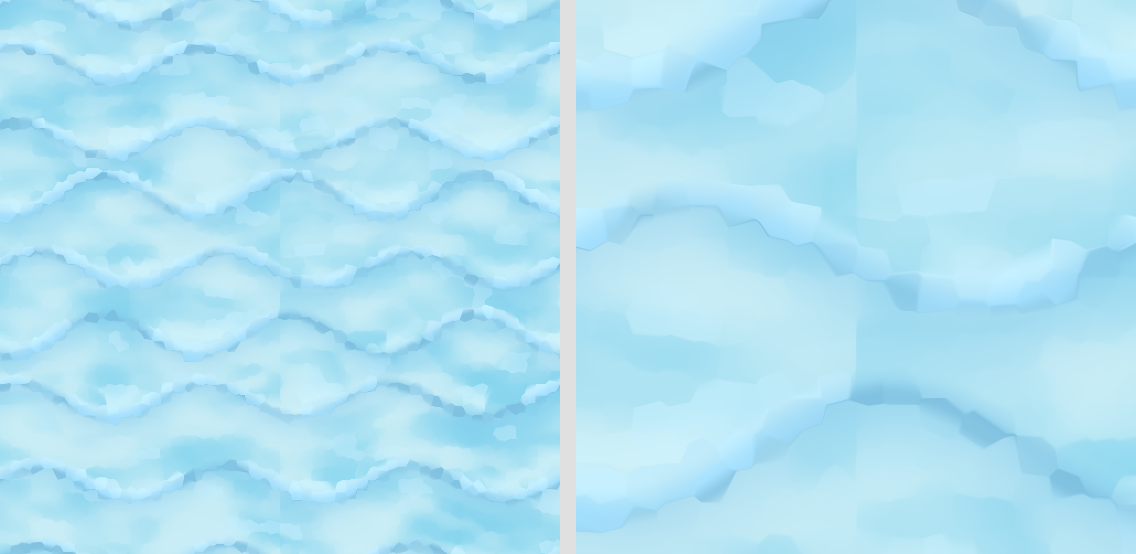
Left: the whole. Right: its middle third, enlarged.
Give the GLSL for this pattern, as a WebGL 2 fragment shader.

```glsl
#version 300 es
precision highp float;
// Rows of scalloped waves in pale watercolour blues: soft cellular washes,
// a shadow under every wave line, and broken, lumpy foam along its crest.
// Rows are layered from top to bottom; every second lens shifts by half a wave.

#define COLUMNS 3.0
#define ROWS 8
#define FIRST_ROW 0.11
#define WAVE_HEIGHT 0.030
#define FOAM_WIDTH 0.0125
#define FOAM_GAPS 0.36
#define SHADOW_DEPTH 0.026
#define LUMP_SCALE 52.0
#define SEAM_SHIFT 0.035
#define EDGE 0.0022

uniform vec2 u_resolution;
out vec4 fragColor;

const float TAU = 6.28318;
const vec3 DEEP = vec3(0.49, 0.82, 0.93);
const vec3 PALE = vec3(0.80, 0.935, 0.965);
const vec3 SHADOW = vec3(0.52, 0.785, 0.92);
const vec3 NUB = vec3(0.46, 0.72, 0.85);
const vec3 FOAM_LOW = vec3(0.63, 0.87, 0.99);
const vec3 FOAM_TOP = vec3(0.77, 0.935, 0.995);

// Hand-laid unevenness of the row heights
const float ROW_SHIFT[ROWS] = float[](0.0, 0.013, -0.011, -0.003,
                                      -0.009, -0.016, 0.008, 0.025);

vec3 hash3(vec2 p) {
    vec3 q = fract(vec3(p.xyx) * vec3(0.1031, 0.1030, 0.0973));
    q += dot(q, q.yxz + 33.33);
    return fract((q.xxy + q.yzz) * q.zyx);
}

// Smooth cellular noise: xy = offset to the blended cell centre, z = cell value
vec3 cells(vec2 p, float sharpness) {
    vec2 base = floor(p);
    vec4 sum = vec4(0.0);
    for (int y = -1; y <= 1; y++)
        for (int x = -1; x <= 1; x++) {
            vec2 id = base + vec2(x, y);
            vec3 h = hash3(id + 57.0);
            vec2 toCentre = id + 0.15 + 0.7 * h.xy - p;
            sum += exp(-sharpness * dot(toCentre, toCentre)) * vec4(toCentre, h.z, 1.0);
        }
    return sum.xyz / sum.w;
}

// x = distance below the wave line of a row, y = 1 at crests and -1 at troughs
vec2 waveLine(vec2 p, int row) {
    int r = (row + ROWS) % ROWS;
    bool shifted = r == 2 || r == 4;
    float drift = (r == 3 || r > 5) ? 0.04 : 0.0;
    float phase = TAU * COLUMNS * (p.x - (shifted ? 0.186 : 0.03 + drift));
    float height = WAVE_HEIGHT * (shifted ? 1.2 : 1.0);
    float middle = FIRST_ROW + float(row) / float(ROWS) + ROW_SHIFT[r];
    float slope = height * TAU * COLUMNS * sin(phase);
    float below = p.y - middle + height * cos(phase);
    return vec2(below / sqrt(1.0 + slope * slope), cos(phase));
}

void main() {
    vec2 p = gl_FragCoord.xy / u_resolution;
    p.y = 1.0 - p.y;

    // Lumpy coordinates pull strokes toward cell centres
    vec3 lump = cells(p * LUMP_SCALE, 18.0);
    vec2 lumpy = p + 0.65 * lump.xy / LUMP_SCALE;

    // Mottled wash with a faint vertical seam in the middle
    vec2 w = mix(p, lumpy, 0.5);
    w.x += SEAM_SHIFT * smoothstep(0.499, 0.501, p.x);
    w.y += 0.012 * sin(w.x * 15.0 + 3.0 * sin(w.y * 9.0));
    float broad = cells(w * vec2(7.0, 15.0), 4.5).z;
    float fine = cells(w * vec2(17.0, 31.0) + 9.0, 5.0).z;
    float tone = smoothstep(0.08, 0.82, 0.62 * broad + 0.38 * fine);
    vec3 color = mix(DEEP, PALE, 0.12 + 0.85 * tone);

    // Small separate puffs
    float puff = cells(lumpy * vec2(17.0, 30.0) + 31.0, 9.0).z;
    color = mix(color, FOAM_TOP, 0.55 * smoothstep(0.80, 0.90, puff));

    for (int row = -1; row < ROWS; row++) {
        // Shadow under the line, pale lens below crests, foam cloud above troughs
        vec2 soft = waveLine(mix(p, lumpy, 0.35), row);
        float crest = max(soft.y, 0.0);
        float trough = max(-soft.y, 0.0);
        float shade = smoothstep(-0.012, 0.004, soft.x)
                    * exp(-max(soft.x, 0.0) / SHADOW_DEPTH);
        float lens = crest * exp(-pow((soft.x - 0.065) / 0.030, 2.0));
        float cloud = trough * exp(-pow((soft.x + 0.020) / 0.018, 2.0));
        color = mix(color, SHADOW, 0.62 * shade);
        color = mix(color, PALE, 0.42 * lens);
        color = mix(color, PALE + 0.02, 0.75 * cloud * smoothstep(0.35, 0.65, puff));

        // Broken strokes: dark nubs first, then foam on top
        vec2 line = waveLine(lumpy, row);
        float run = cells(vec2(lumpy.x * 15.0, float(row) * 3.7 + 40.0), 8.0).z;
        float present = smoothstep(FOAM_GAPS - 0.14, FOAM_GAPS + 0.08, run);
        float nub = smoothstep(EDGE, -EDGE, abs(line.x - 0.005) - 0.0065);
        color = mix(color, NUB, nub * (0.20 + 0.45 * smoothstep(0.45, 0.9, lump.z)));

        float halfWidth = FOAM_WIDTH * present * (0.85 - 0.25 * line.y);
        float foam = present * smoothstep(EDGE, -EDGE, abs(line.x + 0.003) - halfWidth);
        float lit = smoothstep(0.010, -0.012, soft.x);
        vec3 foamColor = mix(FOAM_LOW, FOAM_TOP, lit) + 0.04 * (lump.z - 0.5);
        color = mix(color, foamColor, 0.9 * foam);
    }
    fragColor = vec4(clamp(color, 0.0, 1.0), 1.0);
}
```
